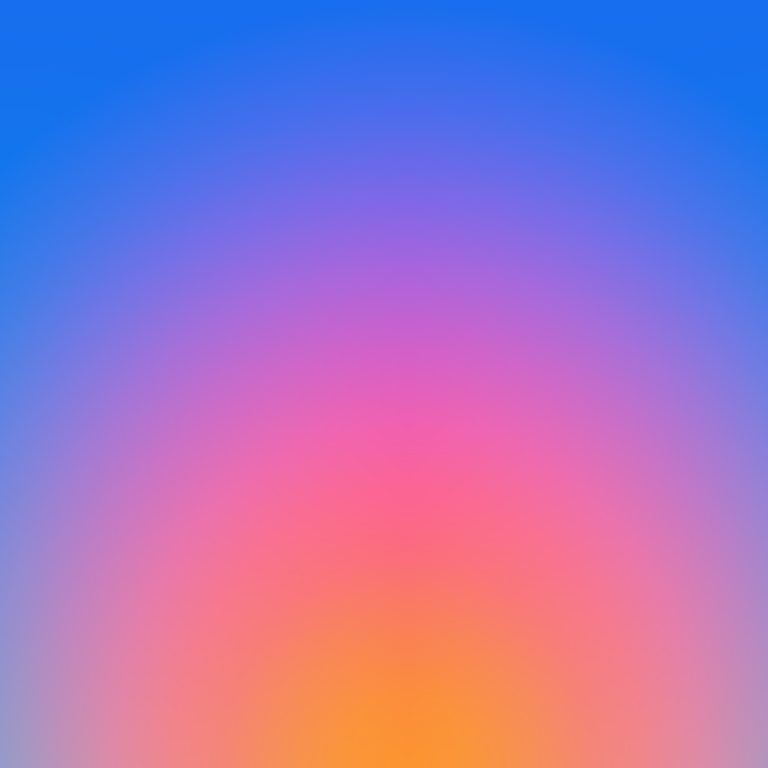
Reproduce this background procedurally as a three.js fragment shader.

```glsl
// Soft sunrise glow: an orange dome fading through pink and violet into blue.
#define GLOW_CENTER_X 0.53
#define GLOW_WIDTH 0.85
#define HAZE_REACH 0.5
#define HAZE_FALLOFF 1.3

varying vec2 vUv;

const vec3 ORANGE  = vec3(0.988, 0.582, 0.180);
const vec3 AMBER   = vec3(0.984, 0.549, 0.243);
const vec3 CORAL   = vec3(0.978, 0.486, 0.373);
const vec3 ROSE    = vec3(0.984, 0.422, 0.492);
const vec3 PINK    = vec3(0.986, 0.392, 0.580);
const vec3 MAGENTA = vec3(0.940, 0.376, 0.698);
const vec3 ORCHID  = vec3(0.816, 0.376, 0.792);
const vec3 PURPLE  = vec3(0.659, 0.392, 0.863);
const vec3 VIOLET  = vec3(0.478, 0.408, 0.910);
const vec3 INDIGO  = vec3(0.298, 0.424, 0.925);
const vec3 BLUE    = vec3(0.090, 0.432, 0.935);

// Blends towards the next colour between two distances.
vec3 blendStop(vec3 color, vec3 next, float start, float end, float d) {
  return mix(color, next, clamp((d - start) / (end - start), 0.0, 1.0));
}

vec3 glowRamp(float d) {
  vec3 color = ORANGE;
  color = blendStop(color, AMBER,   0.00, 0.10, d);
  color = blendStop(color, CORAL,   0.10, 0.20, d);
  color = blendStop(color, ROSE,    0.20, 0.28, d);
  color = blendStop(color, PINK,    0.28, 0.36, d);
  color = blendStop(color, MAGENTA, 0.36, 0.45, d);
  color = blendStop(color, ORCHID,  0.45, 0.55, d);
  color = blendStop(color, PURPLE,  0.55, 0.65, d);
  color = blendStop(color, VIOLET,  0.65, 0.75, d);
  color = blendStop(color, INDIGO,  0.75, 0.85, d);
  return blendStop(color, BLUE,     0.85, 1.00, d);
}

void main() {
  // Elliptical distance from the light source on the lower edge
  float dx = vUv.x - GLOW_CENTER_X;
  float distanceToSource = length(vec2(dx / GLOW_WIDTH, vUv.y));
  vec3 color = glowRamp(distanceToSource);

  // Pale haze towards the lower corners
  float side = min(abs(dx) / HAZE_REACH, 1.0);
  float haze = side * pow(max(1.0 - vUv.y, 0.0), HAZE_FALLOFF);
  color += haze * vec3(-0.12 * side, 0.22, -0.06);

  gl_FragColor = vec4(clamp(color, 0.0, 1.0), 1.0);
}
```
